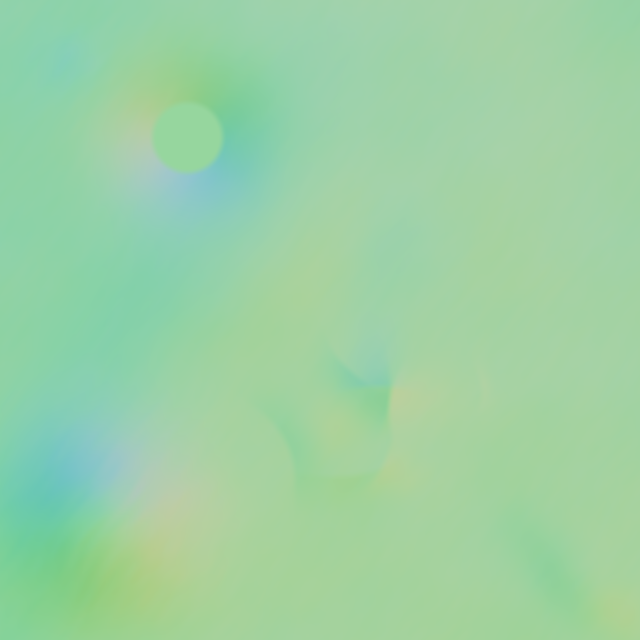
A Shadertoy shader for this texture map:

```glsl
// Pastel relief map: surface tilt is stored in red and blue over a pale green.
// A round knob, a wide basin, soft washes and sharp-sided facets add tilt,
// then stretched noise gives faint brushed ripples.

const vec3 LEFT_TINT  = vec3(0.555, 0.825, 0.645);
const vec3 RIGHT_TINT = vec3(0.640, 0.825, 0.640);
const vec3 KNOB_TINT  = vec3(0.590, 0.838, 0.620);
const vec2  KNOB_POS = vec2(0.293, 0.785);
const float KNOB_RADIUS = 0.055;
const float KNOB_FALLOFF = 0.095;
const float KNOB_TILT = 0.135;
const vec2  BASIN_POS = vec2(0.165, 0.185);
const float BASIN_RADIUS = 0.095;
const float BASIN_TILT = 0.125;
const float EDGE_SOFTNESS = 0.007;
const float CLOUD_TILT = 0.030;
const float RIPPLE_TILT = 0.016;

// Washes: centre and size, then red tilt, blue tilt, angle
const int WASHES = 10;
const vec4 WASH_SHAPE[WASHES] = vec4[](
  vec4(0.23, 0.54, 0.28, 0.09), vec4(0.10, 0.90, 0.07, 0.05),
  vec4(0.46, 0.54, 0.17, 0.07), vec4(0.61, 0.62, 0.07, 0.10),
  vec4(0.50, 0.93, 0.15, 0.08), vec4(0.87, 0.10, 0.13, 0.04),
  vec4(0.97, 0.04, 0.05, 0.05), vec4(0.99, 0.98, 0.12, 0.10),
  vec4(0.08, 0.24, 0.11, 0.07), vec4(0.53, 0.33, 0.05, 0.05));
const vec3 WASH_TILT[WASHES] = vec3[](
  vec3(-0.055, 0.030, 0.9), vec3(-0.030, 0.050, 0.5),
  vec3(0.025, -0.035, 0.9), vec3(-0.040, 0.020, 0.0),
  vec3(-0.030, 0.020, 0.2), vec3(-0.070, -0.020, -0.9),
  vec3(0.050, -0.040, 0.0), vec3(-0.040, -0.020, 0.0),
  vec3(-0.040, 0.030, 0.9), vec3(0.035, -0.030, 0.0));

// Facets: edge point and size, then red tilt, blue tilt, facing angle
const int FACETS = 8;
const vec4 FACET_SHAPE[FACETS] = vec4[](
  vec4(0.590, 0.400, 0.100, 0.045), vec4(0.614, 0.375, 0.060, 0.045),
  vec4(0.614, 0.385, 0.075, 0.048), vec4(0.600, 0.275, 0.065, 0.045),
  vec4(0.448, 0.300, 0.038, 0.070), vec4(0.545, 0.425, 0.045, 0.045),
  vec4(0.550, 0.255, 0.060, 0.065), vec4(0.750, 0.390, 0.018, 0.040));
const vec3 FACET_TILT[FACETS] = vec3[](
  vec3(-0.055, 0.075, 1.6), vec3(-0.105, -0.040, 3.0),
  vec3(0.075, -0.020, -0.1), vec3(0.060, -0.025, -0.5),
  vec3(-0.075, -0.010, 0.4), vec3(-0.075, 0.000, -2.3),
  vec3(-0.020, -0.050, -1.4), vec3(0.040, 0.000, 0.0));

float hash(vec2 p) {
  vec3 q = fract(vec3(p.xyx) * 0.1031);
  q += dot(q, q.yzx + 33.33);
  return fract((q.x + q.y) * q.z);
}

float noise(vec2 p) {
  vec2 i = floor(p), f = fract(p);
  f = f * f * (3.0 - 2.0 * f);
  return mix(mix(hash(i), hash(i + vec2(1, 0)), f.x),
             mix(hash(i + vec2(0, 1)), hash(i + vec2(1, 1)), f.x), f.y) - 0.5;
}

vec2 noisePair(vec2 p) { return vec2(noise(p), noise(p + 47.3)); }

vec2 turn(vec2 p, float a) {
  float c = cos(a), s = sin(a);
  return vec2(c * p.x + s * p.y, c * p.y - s * p.x);
}

float bell(vec2 p) { return exp(-dot(p, p)); }

void mainImage(out vec4 fragColor, in vec2 fragCoord) {
  vec2 uv = fragCoord / iResolution.xy;
  vec2 p = uv + 0.014 * noisePair(uv * 13.0);

  // Broad ground colour, cooler toward the left and the top
  vec3 color = mix(LEFT_TINT, RIGHT_TINT, smoothstep(0.0, 0.55, p.x + 0.12 * (0.5 - p.y)));
  color.b += 0.045 * (p.y - 0.5);
  vec2 tilt = vec2(0.0);

  // Soft washes
  for (int i = 0; i < WASHES; i++) {
    vec2 q = turn(p - WASH_SHAPE[i].xy, WASH_TILT[i].z);
    tilt += WASH_TILT[i].xy * bell(q / WASH_SHAPE[i].zw);
  }

  // Facets, each cut off along one side
  for (int i = 0; i < FACETS; i++) {
    vec2 q = turn(p - FACET_SHAPE[i].xy, FACET_TILT[i].z);
    float side = q.x + 3.0 * q.y * q.y;
    float cut = smoothstep(-EDGE_SOFTNESS, EDGE_SOFTNESS, side);
    tilt += FACET_TILT[i].xy * cut * bell(q / FACET_SHAPE[i].zw);
  }

  // Slopes falling away from the knob and rising out of the basin
  vec2 k = p - KNOB_POS;
  float reach = max(length(k) - KNOB_RADIUS, 0.0) / KNOB_FALLOFF;
  float knobSlope = exp(-reach * reach);
  tilt -= KNOB_TILT * knobSlope * k / max(length(k), 0.001);
  vec2 b = (p - BASIN_POS) / BASIN_RADIUS;
  float basinSlope = exp(0.5 - 0.5 * dot(b, b));
  tilt += BASIN_TILT * basinSlope * b;

  // Cloudy variation and fine slanted ripples, stronger at the left
  tilt += CLOUD_TILT * (noisePair(uv * 6.0) + 0.5 * noisePair(uv * 14.0 + 9.0));
  vec2 grain = turn(p, 0.95) * vec2(28.0, 85.0);
  float roughness = 0.7 + 0.8 * basinSlope + 0.7 * bell((uv - vec2(0.14, 0.9)) / 0.1);
  tilt += RIPPLE_TILT * roughness * noisePair(grain);

  color.rb += tilt;
  color.g -= 1.3 * dot(tilt, tilt) + 0.12 * max(tilt.y, 0.0);

  // Flat top of the knob
  float top = 1.0 - smoothstep(-EDGE_SOFTNESS, EDGE_SOFTNESS, length(uv - KNOB_POS) - KNOB_RADIUS);
  color = mix(color, KNOB_TINT, top);
  fragColor = vec4(color, 1.0);
}
```
